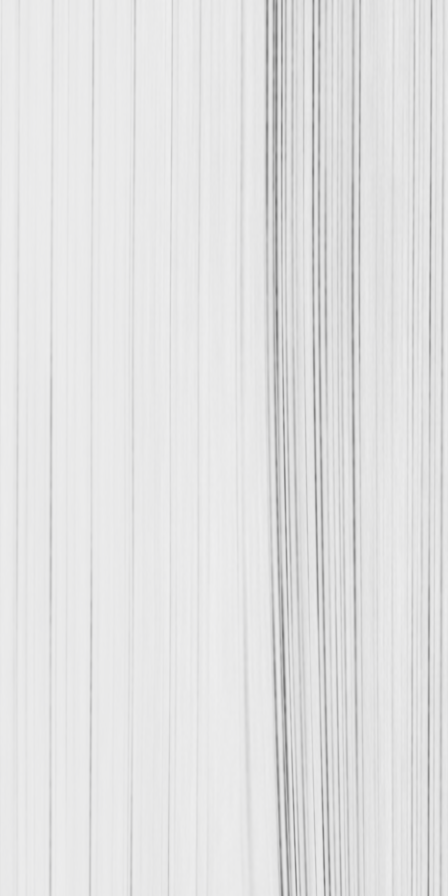
Write a Shadertoy shader that draws this texture.

```glsl
// Pale whitewashed wood with thin, nearly vertical grey grain lines.
// Bands of jittered strands are laid over a finely streaked base; the
// whole grain bends gently sideways on its way down the board.

const float BOARD_LIGHT = 0.914;
const float BOARD_SHADE = 0.888;
const vec3 TINT = vec3(1.0, 1.0, 1.001);

float hash(vec2 p) {
    vec3 q = fract(vec3(p.xyx) * 0.1031);
    q += dot(q, q.yzx + 33.33);
    return fract((q.x + q.y) * q.z);
}

float noise(vec2 p) {
    vec2 cell = floor(p);
    vec2 f = fract(p);
    f = f * f * (3.0 - 2.0 * f);
    float low = mix(hash(cell), hash(cell + vec2(1, 0)), f.x);
    float high = mix(hash(cell + vec2(0, 1)), hash(cell + vec2(1, 1)), f.x);
    return mix(low, high, f.y);
}

// Sideways bend of the grain: strongest in the dense band, low on the board
vec2 bendGrain(vec2 p, float height) {
    float down = 1.0 - p.y / height;
    float band = smoothstep(0.46, 0.62, p.x) * (1.0 - smoothstep(0.64, 0.95, p.x));
    p.x += 0.007 * down - 0.042 * band * down * down;
    p.x += 0.003 * (noise(vec2(p.x * 3.0, p.y * 1.6)) - 0.5);
    return p;
}

// Soft line profile, never thinner than about a pixel
float strand(float offset, float width, float pixel) {
    float w = max(width, 0.5 * pixel);
    return exp(-0.5 * offset * offset / (w * w)) * width / w;
}

// Darkness of a band of strands spread between two edges
float strandBand(vec2 p, vec2 edges, int count, vec2 strength, float seed, float pixel) {
    float dark = 0.0;
    for (int i = 0; i < count; i++) {
        vec2 id = vec2(float(i) + 1.0, seed);
        float place = (float(i) + 0.1 + 0.8 * hash(id)) / float(count);
        float center = mix(edges.x, edges.y, place);
        float h = hash(id + 17.0);
        float depth = mix(strength.x, strength.y, h * h);
        float width = mix(0.0014, 0.0025, hash(id + 41.0));

        // Slow fading and small breaks along the strand
        float fade = smoothstep(0.1, 0.75, noise(vec2(p.y * 2.2, id.x * 7.0 + seed)));
        float rough = noise(vec2(p.y * 60.0, id.x * 5.0 + seed));
        depth *= mix(0.35, 1.0, fade) * mix(0.75, 1.1, rough);
        dark = max(dark, depth * strand(p.x - center, width, pixel))
             + 0.25 * min(dark, depth * strand(p.x - center, width, pixel));
    }
    return dark;
}

// Fine streaks of several lengths, centred on zero
float fineGrain(vec2 p) {
    float longStreak = noise(p * vec2(150.0, 1.5)) - 0.5;
    float shortStreak = noise(p * vec2(230.0, 14.0) + 31.0) - 0.5;
    float speckle = noise(p * vec2(250.0, 110.0) + 73.0) - 0.5;
    return 0.5 * longStreak + 0.3 * shortStreak + 0.2 * speckle;
}

void mainImage(out vec4 fragColor, in vec2 fragCoord) {
    float pixel = 1.0 / iResolution.x;
    float height = iResolution.y * pixel;
    vec2 uv = fragCoord * pixel;
    vec2 p = bendGrain(uv, height);

    // Board tone: bright left half, slightly greyer right half
    float busy = smoothstep(0.54, 0.62, p.x);
    float tone = mix(BOARD_LIGHT, BOARD_SHADE, busy * (1.0 - 0.5 * smoothstep(0.8, 0.88, p.x)));
    tone += 0.012 * (noise(vec2(p.x * 14.0, p.y * 1.2)) - 0.5);
    float middle = smoothstep(0.25, 0.4, p.x);
    tone += mix(0.022, mix(0.04, 0.065, busy), middle) * fineGrain(p);

    // Sparse strands, dense dark band, then a looser band at the right
    float dark = strandBand(p, vec2(0.02, 0.56), 7, vec2(0.09, 0.24), 3.0, pixel);
    dark += strandBand(p, vec2(0.0, 0.58), 24, vec2(0.01, 0.05), 11.0, pixel);
    dark += strandBand(p, vec2(0.582, 0.645), 6, vec2(0.13, 0.42), 23.0, pixel);
    dark += strandBand(p, vec2(0.645, 0.815), 12, vec2(0.08, 0.40), 37.0, pixel);
    dark += strandBand(p, vec2(0.82, 0.91), 5, vec2(0.03, 0.12), 53.0, pixel);
    dark += strandBand(p, vec2(0.905, 1.01), 8, vec2(0.07, 0.32), 67.0, pixel);

    fragColor = vec4(clamp(TINT * (tone - dark), 0.0, 1.0), 1.0);
}
```
